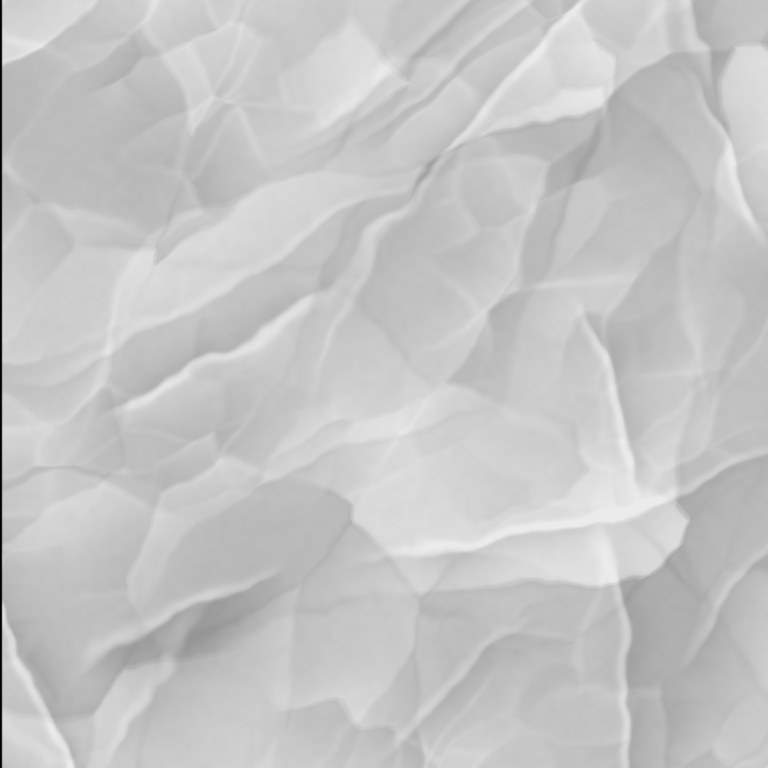
A WebGL 2 fragment shader for this texture:

```glsl
#version 300 es
precision highp float;

uniform vec2 u_resolution;
out vec4 fragColor;

const float PAPER_TONE = 0.792;
const float DARKEST = 0.5;
const float LIGHTEST = 0.92;
const float SOFTNESS = 0.0035;      // half width of a crease edge
const float CREASE_TONE = 0.55;     // line strength relative to its facets
const float LARGE_FACETS = 0.085;
const float MEDIUM_FACETS = 0.07;
const float SMALL_FACETS = 0.06;
const float CLOUD_TONE = 0.06;
const float GRAIN_TONE = 0.022;
const int FOLD_COUNT = 15;
const float FOLD_SHADOW = 0.12;
const float FOLD_LIGHT = 0.09;
const float FOLD_LIGHT_WIDTH = 0.007;
const float MARGIN_WIDTH = 0.0026;  // dark line on the left side

vec2 hash2(vec2 p) {
    vec3 h = fract(p.xyx * vec3(0.1031, 0.1030, 0.0973));
    h += dot(h, h.yzx + 33.33);
    return fract((h.xx + h.yz) * h.zy);
}

float noise(vec2 p) {
    vec2 cell = floor(p), f = fract(p);
    f = f * f * (3.0 - 2.0 * f);
    float bottom = mix(hash2(cell).x, hash2(cell + vec2(1, 0)).x, f.x);
    float top = mix(hash2(cell + vec2(0, 1)).x, hash2(cell + vec2(1, 1)).x, f.x);
    return mix(bottom, top, f.y);
}

vec2 noise2(vec2 p) {
    return vec2(noise(p), noise(p + 41.7)) - 0.5;
}

// Turns coordinates so that x runs along the given angle
vec2 align(vec2 p, float angle) {
    float c = cos(angle), s = sin(angle);
    return vec2(c * p.x + s * p.y, c * p.y - s * p.x);
}

// Tilted cells: each has its own slope, with sharp steps at the borders
float facets(vec2 p, float angle, vec2 density, float seed) {
    vec2 q = align(p, angle) * density + seed;
    vec2 base = floor(q);
    vec2 nearest = vec2(8.0), second = vec2(8.0);
    float nearTone = 0.0, secondTone = 0.0;
    for (int y = -1; y <= 1; y++) {
        for (int x = -1; x <= 1; x++) {
            vec2 cell = base + vec2(x, y);
            vec2 toSite = cell + hash2(cell) - q;
            float slopeAngle = 6.2832 * hash2(cell + 17.3).x;
            float tone = dot(toSite, vec2(cos(slopeAngle), sin(slopeAngle)));
            float d = dot(toSite, toSite);
            if (d < dot(nearest, nearest)) {
                second = nearest;
                secondTone = nearTone;
                nearest = toSite;
                nearTone = tone;
            } else if (d < dot(second, second)) {
                second = toSite;
                secondTone = tone;
            }
        }
    }
    float border = dot(0.5 * (nearest + second), normalize(second - nearest));
    float width = SOFTNESS * density.y;
    float tone = mix(0.5 * (nearTone + secondTone), nearTone, smoothstep(0.0, width, border));
    float line = exp(-pow(border / (1.3 * width), 2.0));
    float lineSign = 2.4 * noise(p * 7.0 + seed) - 1.05;
    return tone + CREASE_TONE * line * lineSign;
}

// Long folds: a lit ridge beside a shadow that widens toward one end
float folds(vec2 p) {
    float tone = 0.0;
    for (int i = 0; i < FOLD_COUNT; i++) {
        float id = float(i);
        vec2 center = hash2(vec2(id, 7.0));
        vec2 shape = hash2(vec2(id, 19.0));
        vec2 kind = hash2(vec2(id, 31.0));
        float angle = kind.x < 0.77 ? mix(0.2, 0.9, shape.x) : mix(1.5, 2.1, shape.x);
        float halfLength = mix(0.12, 0.45, shape.y * shape.y);
        vec2 q = align(p - center, angle);
        float along = clamp(q.x / halfLength, -1.0, 1.0);
        float d = (q.y + (kind.y - 0.5) * q.x * q.x) * (kind.y < 0.5 ? -1.0 : 1.0);
        float fade = 1.0 - smoothstep(0.4, 1.0, abs(along));
        float shadowWidth = mix(0.012, 0.06, 0.5 + 0.5 * along);
        float shadow = smoothstep(-SOFTNESS, SOFTNESS, d) * exp(-max(d, 0.0) / shadowWidth);
        float ridge = exp(-pow((d + FOLD_LIGHT_WIDTH) / FOLD_LIGHT_WIDTH, 2.0));
        float strength = mix(0.35, 1.0, hash2(vec2(id, 53.0)).x);
        tone += fade * strength * (FOLD_LIGHT * ridge - FOLD_SHADOW * shadow);
    }
    return tone;
}

void main() {
    vec2 uv = gl_FragCoord.xy / u_resolution.y;
    vec2 p = uv + 0.07 * noise2(uv * 5.0) + 0.02 * noise2(uv * 17.0) + 0.006 * noise2(uv * 48.0);

    // Broad tone and crumpled facets from large to small
    float tone = PAPER_TONE + CLOUD_TONE * (noise(uv * 3.5 + 9.0) - 0.5);
    tone += LARGE_FACETS * facets(p, 0.6, vec2(2.1, 4.0), 3.0);
    tone += MEDIUM_FACETS * facets(p, 0.95, vec2(4.2, 6.8), 21.0);
    float crumple = smoothstep(0.35, 0.75, noise(uv * 4.5 + 30.0));
    tone += SMALL_FACETS * crumple * facets(p, 0.45, vec2(9.0, 15.0), 57.0);
    tone += folds(p);

    // Fine mottling of the sheet
    tone += GRAIN_TONE * (0.6 * noise(uv * 110.0) + 0.4 * noise(uv * 45.0) - 0.5);
    tone = clamp(tone, DARKEST, LIGHTEST);

    float pixel = 1.0 / u_resolution.y;
    tone *= smoothstep(MARGIN_WIDTH - pixel, MARGIN_WIDTH + pixel, uv.x);
    fragColor = vec4(vec3(tone), 1.0);
}
```
